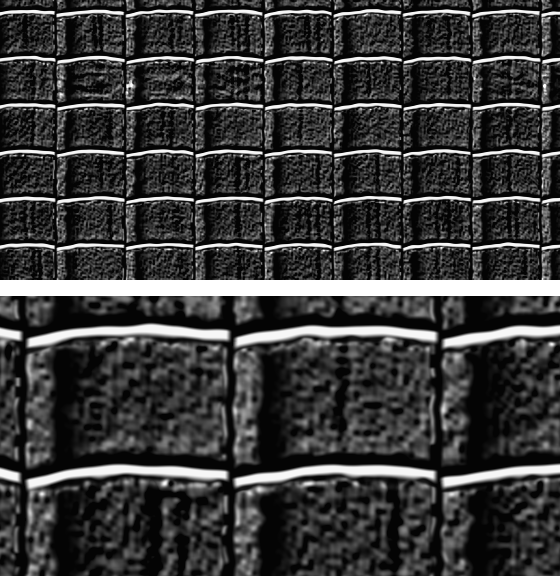
Top, the full canvas; bottom, a detail of the centre.
This texture map is drawn by a WebGL 2 fragment shader. Its source:

```glsl
#version 300 es
precision highp float;
// Embossed wall of curved tiles in grey: each cell has a bowed white lip,
// a black shadow above it, a lit left strip and a grainy, worn face.
// Cells come from floor/fract; grain is a directional noise difference.

#define GRID vec2(8.084, 6.0)      // tiles across and down
#define SHIFT vec2(0.811, 0.72)    // position of the first joints, in tiles
#define LIP_HALF 0.017             // half width of the white lip core
#define STRIP_END 0.13             // right end of the lit strip
#define FACE_LEVEL 0.165           // mean grey of the face
#define GRAIN_SCALE 150.0
#define GRAIN_GAIN 0.50
#define GROOVE_CHANCE 0.30
#define WORN_ROW 3.0               // row with scratches and chips
#define WORN_CHANCE 0.50

uniform vec2 u_resolution;
out vec4 fragColor;

float hash(vec2 p) {
    vec3 q = fract(vec3(p.xyx) * 0.1031);
    q += dot(q, q.yzx + 33.33);
    return fract((q.x + q.y) * q.z);
}

float noise(vec2 p) {
    vec2 i = floor(p), f = fract(p);
    f = f * f * (3.0 - 2.0 * f);
    return mix(mix(hash(i), hash(i + vec2(1, 0)), f.x),
               mix(hash(i + vec2(0, 1)), hash(i + vec2(1, 1)), f.x), f.y);
}

float relief(vec2 p) {
    return 0.65 * noise(p) + 0.35 * noise(p * 0.47 + 17.0);
}

// Surface slope towards the light at the upper left
float emboss(vec2 p) {
    return relief(p + vec2(-0.4, 0.6)) - relief(p + vec2(0.4, -0.6));
}

float bump(float x, float center, float width) {
    float d = (x - center) / width;
    return exp(-d * d);
}

void main() {
    vec2 uv = gl_FragCoord.xy / u_resolution;
    vec2 p = uv * vec2(2.0, 1.0);
    vec2 soft = max(vec2(0.018, 0.028), GRID / u_resolution);

    // Tile coordinates: ragged uprights, bowed courses
    float gx = uv.x * GRID.x - SHIFT.x + 0.016 * (noise(vec2(p.y * 60.0, 3.0)) - 0.5);
    float col = floor(gx), x = fract(gx);
    float bow = -0.06 + 0.34 * x - 0.29 * x * x;
    float gy = uv.y * GRID.y - SHIFT.y - bow + 0.03 * (noise(p * vec2(32.0, 6.0)) - 0.5);
    float row = floor(gy), y = fract(gy);
    float lipDist = y - step(0.5, y);
    vec2 tile = vec2(col, row) + 20.0;
    float grain = emboss(p * GRAIN_SCALE);

    // Face: dark hollow at the left, brighter foot, a few faint streaks
    float face = smoothstep(0.17, 0.36, x + 0.06 * (noise(p * 40.0) - 0.5));
    float level = FACE_LEVEL * mix(0.8, 1.2, hash(tile));
    level += 0.12 * bump(y, 0.17, 0.09) + 0.05 * bump(x, 0.92, 0.06);
    level -= 0.10 * smoothstep(0.55, 0.85, noise(vec2(p.x * 45.0, p.y * 4.0)));
    float v = face * (level + GRAIN_GAIN * grain);

    // Vertical grooves, dark with a lit flank
    for (int i = 0; i < 3; i++) {
        float k = float(i);
        float on = step(hash(tile + 7.3 * k + 2.0), GROOVE_CHANCE);
        float cx = 0.50 + 0.12 * k + 0.06 * hash(vec2(col + 30.0, k));
        cx += 0.02 * (noise(vec2(p.y * 50.0, k + 5.0)) - 0.5);
        float span = smoothstep(0.12, 0.45, y + 0.4 * hash(tile + k + 11.0));
        v -= on * span * 0.25 * bump(x, cx, 0.025);
        v += on * span * 0.12 * bump(x, cx + 0.05, 0.018);
    }

    // Lit strip along the left edge, with a broken bright rim
    float stripEnd = STRIP_END + 0.04 * (noise(vec2(p.y * 50.0, col)) - 0.5);
    float strip = smoothstep(0.0, 0.03, x)
                * (1.0 - smoothstep(stripEnd - 0.03, stripEnd + 0.03, x));
    float stripLevel = 0.22 + 0.18 * hash(vec2(col + 9.0, 4.0));
    v = max(v, 0.0) + strip * (stripLevel + 0.6 * grain);
    float rim = smoothstep(0.3, 0.8, noise(p * vec2(4.0, 70.0)));
    v += 0.35 * rim * bump(x, 0.02, 0.014);

    // Worn course: wavy scratches and pale chips by the edge
    float worn = step(abs(row - WORN_ROW), 0.5) * step(hash(tile + 5.0), WORN_CHANCE);
    vec2 s = p * vec2(14.0, 75.0) + vec2(0.0, 2.0 * noise(p * 25.0));
    float scratch = noise(s + vec2(0.0, 0.5)) - noise(s - vec2(0.0, 0.5));
    v += worn * face * 0.35 * scratch;
    float chip = smoothstep(0.58, 0.85, noise(p * 75.0));
    v += worn * chip * bump(x, 0.06, 0.08) * bump(y, 0.5, 0.25) * 0.6;

    // Thin upright joint: a dark line with grey specks beside it
    v *= 1.0 - smoothstep(0.94, 0.965, x);
    float speck = smoothstep(0.4, 0.8, noise(p * vec2(20.0, 85.0) + 40.0));
    v += 0.55 * speck * bump(x, 0.965, 0.012);

    // Shadow above the lip, thin dark gap and grey ledge below it
    float ragged = 0.05 * (noise(p * 70.0) - 0.5);
    v *= smoothstep(0.095, 0.145, y + ragged);
    v *= 1.0 - 0.8 * smoothstep(0.915, 0.945, y + ragged);
    float ledge = bump(y + ragged, 0.905, 0.024) * smoothstep(0.02, 0.08, x);
    v += ledge * (1.0 - smoothstep(0.93, 0.96, x)) * (0.2 + 0.5 * grain);

    // White lip: sharp upper side, frayed grey lower side, broken at joints
    float lipHalf = LIP_HALF * (0.7 + 0.6 * noise(p * vec2(40.0, 6.0)));
    float fray = 0.03 * noise(p * vec2(70.0, 20.0)) * step(lipDist, 0.0);
    float lip = 1.0 - smoothstep(lipHalf, lipHalf + soft.y + fray, abs(lipDist));
    lip *= smoothstep(-0.005, 0.03, x) * (1.0 - smoothstep(0.965, 1.0, x));
    v = mix(max(v, 0.0), 0.97, lip);

    fragColor = vec4(vec3(clamp(v, 0.015, 1.0)), 1.0);
}
```
